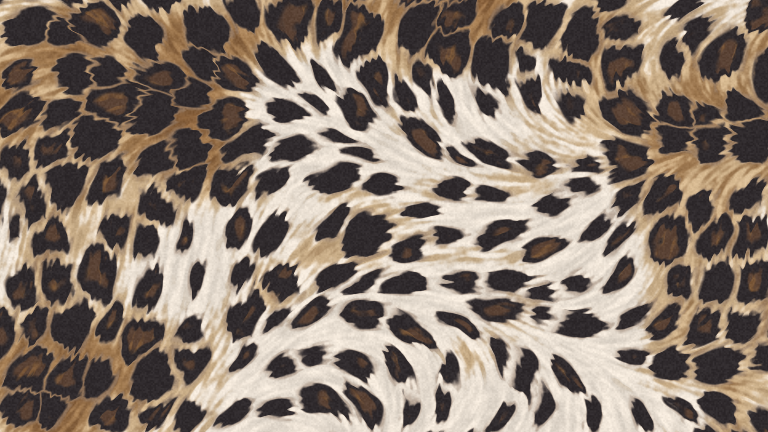
Reproduce this texture procedurally as a WebGL 1 fragment shader.

```glsl
precision highp float;
// Leopard print on woven cloth: packed, hair-edged spots over gold to white fur.
// Spots are stretched jittered cells kept apart by a gap; a flow field directs
// both the spots and the hair, which is noise averaged along the flow.
uniform vec2 u_resolution;

const float SPOT_ROWS = 10.0;      // spot cells per canvas height
const float JITTER = 0.72;
const float FLOW_SCALE = 1.6;
const float ZONE_SCALE = 3.1;      // size of pale and golden patches
const float HAIR_SCALE = 115.0;
const float HAIR_LENGTH = 0.05;
const float HAIR_RAGGED = 0.012;   // how far hairs pull the spot edges
const float LUMP = 0.026;
const float EDGE = 0.0035;
const float GRAIN = 0.06;

const vec3 INK    = vec3(0.185, 0.165, 0.175);
const vec3 BROWN  = vec3(0.37, 0.27, 0.21);
const vec3 AMBER  = vec3(0.52, 0.37, 0.23);
const vec3 GOLD   = vec3(0.63, 0.48, 0.32);
const vec3 TAN    = vec3(0.80, 0.69, 0.54);
const vec3 CREAM  = vec3(0.91, 0.87, 0.82);
const vec3 SHADOW = vec3(0.62, 0.53, 0.46);

float hash(vec2 p) {
  vec3 q = fract(vec3(p.xyx) * 0.1031);
  q += dot(q, q.yzx + 33.33);
  return fract((q.x + q.y) * q.z);
}

float noise(vec2 p) {
  vec2 i = floor(p), f = fract(p);
  f = f * f * (3.0 - 2.0 * f);
  return mix(mix(hash(i), hash(i + vec2(1.0, 0.0)), f.x),
             mix(hash(i + vec2(0.0, 1.0)), hash(i + vec2(1.0, 1.0)), f.x), f.y);
}

// Unit direction in which the fur lies.
vec2 flow(vec2 p) {
  float angle = -0.6 + 5.0 * (noise(p * FLOW_SCALE + 11.3) - 0.5);
  return vec2(cos(angle), sin(angle));
}

// Low is dark gold, high is white.
float paleness(vec2 p) {
  vec2 q = p * ZONE_SCALE + 5.7;
  return 0.6 * noise(q) + 0.27 * noise(q * 2.1 + 17.0) + 0.13 * noise(q * 4.3 + 41.0);
}

// Hair strands, about -1 to 1.
float hair(vec2 p, vec2 dir) {
  float sum = 0.0;
  for (int i = 0; i < 9; i++) {
    float along = (float(i) / 8.0 - 0.5) * HAIR_LENGTH;
    sum += noise((p + dir * along) * HAIR_SCALE + 70.0);
  }
  return clamp((sum / 9.0 - 0.5) * 6.0, -1.0, 1.0);
}

// Returns signed spot distance in cells and the random id of the nearest spot.
vec2 spots(vec2 p) {
  vec2 grid = p * SPOT_ROWS, base = floor(grid);
  float nearest = 9.0, second = 9.0, id = 0.0;
  for (int y = -1; y <= 1; y++) {
    for (int x = -1; x <= 1; x++) {
      vec2 cell = base + vec2(float(x), float(y)) + 50.0;
      vec2 offset = vec2(hash(cell), hash(cell + 91.7)) - 0.5;
      vec2 center = cell - 50.0 + 0.5 + JITTER * offset;
      vec2 dir = flow(center / SPOT_ROWS);
      float pale = smoothstep(0.48, 0.64, paleness(center / SPOT_ROWS));
      float stretch = mix(1.14, 1.5, pale);
      float radius = mix(0.53, 0.35, pale) * mix(0.72, 1.2, hash(cell + 23.1));
      vec2 d = grid - center;
      vec2 q = vec2(dot(d, dir) / stretch, dot(d, vec2(-dir.y, dir.x)) * stretch);
      float dist = length(q) - radius;
      if (dist < nearest) {
        second = nearest;
        nearest = dist;
        id = hash(cell + 57.9);
      } else {
        second = min(second, dist);
      }
    }
  }
  float gap = mix(0.03, 0.10, smoothstep(0.3, 0.5, paleness(p)));
  return vec2(max(nearest, 0.5 * (nearest - second) + gap), id);
}

vec3 furColor(float tone) {
  vec3 color = mix(AMBER, GOLD, smoothstep(0.24, 0.36, tone));
  color = mix(color, TAN, smoothstep(0.36, 0.49, tone));
  return mix(color, CREAM, smoothstep(0.50, 0.61, tone));
}

void main() {
  vec2 p = gl_FragCoord.xy / u_resolution.y;
  vec2 dir = flow(p);
  float strand = hair(p, dir);

  // Fur with strands, shaded where it meets the spots.
  vec2 lump = vec2(noise(p * 17.0), noise(p * 17.0 + 37.0)) - 0.5;
  vec2 spot = spots(p + LUMP * lump + dir * strand * HAIR_RAGGED);
  vec3 color = furColor(paleness(p) + 0.07 * strand);
  color *= 1.0 + 0.06 * strand;
  color = mix(color, SHADOW, 0.55 * smoothstep(0.10, 0.0, spot.x + 0.04 * strand));

  // Dark spots, many with a ragged brown heart.
  float patchy = noise(p * 32.0 + 13.0) - 0.5;
  float heart = smoothstep(-0.17, -0.29, spot.x + 0.28 * patchy + 0.05 * strand);
  heart *= step(0.4, spot.y);
  vec3 heartColor = mix(BROWN, AMBER, smoothstep(-0.1, 0.9, strand + patchy));
  vec3 spotColor = mix(INK, heartColor, 0.9 * heart);
  float edge = max(EDGE, 0.8 / u_resolution.y) * SPOT_ROWS;
  color = mix(color, spotColor, smoothstep(edge, -edge, spot.x));

  // Fine cloth grain.
  color += GRAIN * (noise(p * 270.0) - 0.5);
  gl_FragColor = vec4(clamp(color, 0.0, 1.0), 1.0);
}
```
